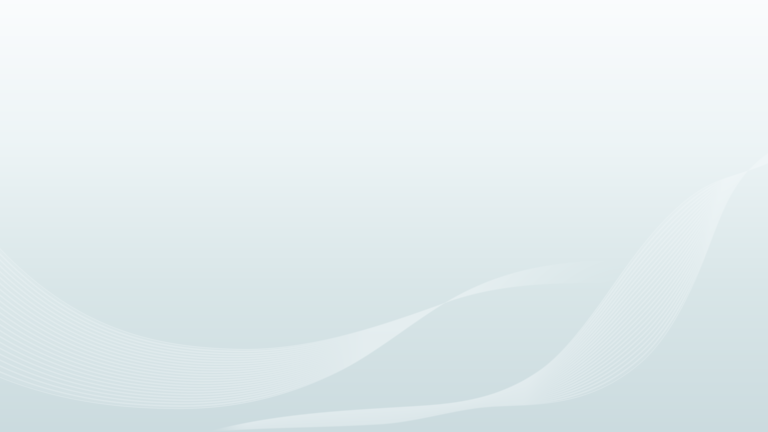
Reproduce this background procedurally as a Shadertoy shader.

```glsl
// Pale vertical gradient crossed by two translucent ribbons of fine strands.
// Each ribbon lies between two smooth edges made of cubic arcs; strands divide
// the gap evenly, and the sheen rises where the ribbon narrows or twists.

#define STRANDS 22.0
#define STRAND_HALF_WIDTH 0.010
#define STRAND_OPACITY 0.27
#define SHEEN 0.20
#define SHEEN_LIMIT 0.36
#define FRAME vec2(16.0, 9.0)

const vec3 TOP_WHITE = vec3(0.980, 0.986, 0.991);
const vec3 UPPER_MIST = vec3(0.927, 0.956, 0.963);
const vec3 LOWER_MIST = vec3(0.848, 0.900, 0.908);
const vec3 BASE_BLUE = vec3(0.796, 0.858, 0.873);
const vec3 RIBBON_WHITE = vec3(0.960, 0.976, 0.982);

// Cubic arc between two knots, each given as (x, height, slope).
float arc(float x, vec3 a, vec3 b) {
    float span = b.x - a.x;
    float t = (x - a.x) / span;
    float s = 1.0 - t;
    return s * s * (1.0 + 2.0 * t) * a.y + t * t * (3.0 - 2.0 * t) * b.y
         + span * t * s * (s * a.z - t * b.z);
}

// Both edges of the wide ribbon entering from the left; they cross once.
vec2 leftEdges(float x) {
    vec3 a0 = vec3(0.0, 3.83, -1.05), a1 = vec3(5.0, 1.73, -0.02);
    vec3 a2 = vec3(9.27, 2.69, 0.36), a3 = vec3(13.2, 3.10, 0.0);
    float a = x < a1.x ? arc(x, a0, a1)
            : x < a2.x ? arc(x, a1, a2) : arc(x, a2, a3);

    vec3 b0 = vec3(0.0, 1.13, -0.4), b1 = vec3(3.75, 0.48, 0.0);
    vec3 b2 = vec3(7.08, 1.27, 0.5), b3 = vec3(9.27, 2.69, 0.61);
    vec3 b4 = vec3(13.1, 3.58, 0.0);
    float b = x < b1.x ? arc(x, b0, b1)
            : x < b2.x ? arc(x, b1, b2)
            : x < b3.x ? arc(x, b2, b3) : arc(x, b3, b4);
    return vec2(a, b);
}

// Both edges of the ribbon climbing from the bottom to the right side.
vec2 rightEdges(float x) {
    vec3 a0 = vec3(4.3, 0.0, 0.27), a1 = vec3(8.33, 0.52, 0.06);
    vec3 a2 = vec3(11.25, 1.29, 0.7), a3 = vec3(12.92, 3.27, 1.42);
    vec3 a4 = vec3(14.58, 5.04, 0.62), a5 = vec3(16.0, 5.60, 0.45);
    float a = x < a1.x ? arc(x, a0, a1)
            : x < a2.x ? arc(x, a1, a2)
            : x < a3.x ? arc(x, a2, a3)
            : x < a4.x ? arc(x, a3, a4) : arc(x, a4, a5);

    vec3 b0 = vec3(4.3, 0.0, 0.08), b1 = vec3(7.92, 0.16, 0.06);
    vec3 b2 = vec3(9.9, 0.49, 0.14), b3 = vec3(11.25, 0.58, 0.1);
    vec3 b4 = vec3(13.33, 1.42, 0.85), b5 = vec3(14.58, 3.38, 2.4);
    vec3 b6 = vec3(15.21, 4.9, 1.8), b7 = vec3(16.0, 5.81, 0.7);
    float b = x < b1.x ? arc(x, b0, b1)
            : x < b2.x ? arc(x, b1, b2)
            : x < b3.x ? arc(x, b2, b3)
            : x < b4.x ? arc(x, b3, b4)
            : x < b5.x ? arc(x, b4, b5)
            : x < b6.x ? arc(x, b5, b6) : arc(x, b6, b7);
    return vec2(a, b);
}

// Opacity of a ribbon; farSheen scales the sheen toward its second edge.
float ribbon(float y, vec2 edges, vec2 slopes, float pixel, float farSheen) {
    float across = (y - edges.x) / (edges.y - edges.x + 1e-4);
    float side = clamp(across, 0.0, 1.0);
    float slope = mix(slopes.x, slopes.y, side);
    float tilt = inversesqrt(1.0 + slope * slope);
    float low = min(edges.x, edges.y), high = max(edges.x, edges.y);
    float width = (high - low) * tilt;
    float inside = smoothstep(-pixel, pixel, (y - low) * tilt)
                 * smoothstep(-pixel, pixel, (high - y) * tilt);

    // Strands melt into an even tone once their gaps near pixel size.
    float gap = width / STRANDS + 1e-5;
    float offset = abs(fract(across * STRANDS + 0.5) - 0.5) * gap;
    float line = 1.0 - smoothstep(0.0, STRAND_HALF_WIDTH + pixel, offset);
    float tone = min(0.8, 2.0 * STRAND_HALF_WIDTH / gap);
    float strand = mix(tone, line, smoothstep(1.3, 2.6, gap / pixel));

    float sheen = min(SHEEN_LIMIT, SHEEN / (width + 0.05));
    sheen *= mix(1.0, farSheen, side);
    return inside * (sheen + STRAND_OPACITY * strand * (1.0 - sheen));
}

void mainImage(out vec4 fragColor, in vec2 fragCoord) {
    vec2 uv = fragCoord / iResolution.xy;
    vec2 p = uv * FRAME;
    float pixel = FRAME.y / iResolution.y;

    // Background gradient in three even bands.
    float band = uv.y * 3.0;
    vec3 color = mix(BASE_BLUE, LOWER_MIST, clamp(band, 0.0, 1.0));
    color = mix(color, UPPER_MIST, clamp(band - 1.0, 0.0, 1.0));
    color = mix(color, TOP_WHITE, clamp(band - 2.0, 0.0, 1.0));

    // Edge slopes by a small forward step.
    float stride = 0.01;
    vec2 leftPair = leftEdges(p.x);
    vec2 leftSlopes = (leftEdges(p.x + stride) - leftPair) / stride;
    vec2 rightPair = rightEdges(p.x);
    vec2 rightSlopes = (rightEdges(p.x + stride) - rightPair) / stride;

    // Ribbons, each faded at its loose end.
    float leftFade = 1.0 - smoothstep(9.0, 13.1, p.x);
    float rightFade = smoothstep(4.3, 5.2, p.x);
    float leftVeil = ribbon(p.y, leftPair, leftSlopes, pixel, 1.0);
    float rightVeil = ribbon(p.y, rightPair, rightSlopes, pixel, 0.55);
    color = mix(color, RIBBON_WHITE, leftFade * leftVeil);
    color = mix(color, RIBBON_WHITE, rightFade * rightVeil);
    fragColor = vec4(color, 1.0);
}
```
